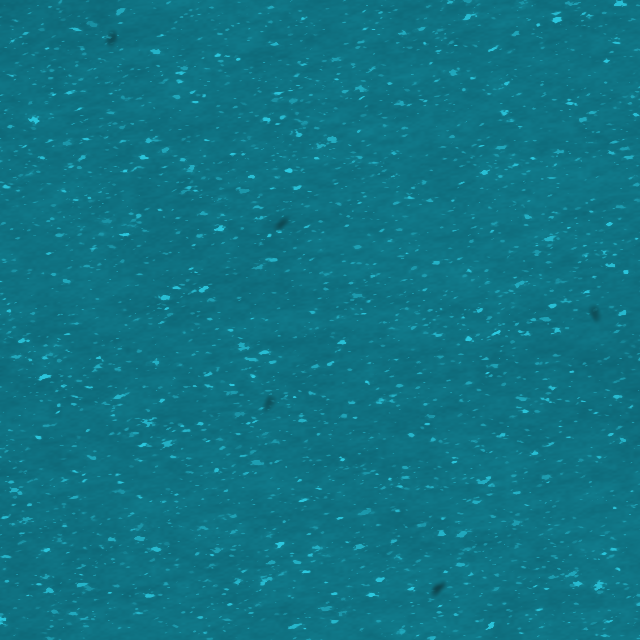
Give the GLSL for this texture, as a WebGL 2 fragment shader.

```glsl
#version 300 es
precision highp float;
precision highp int;

uniform vec2 u_resolution;
out vec4 fragColor;

// Integer hash of a cell, giving three values in 0..1
vec3 hash3(vec2 cell, int seed) {
    uvec3 v = uvec3(ivec3(ivec2(cell), seed)) * 1664525u + 1013904223u;
    for (int i = 0; i < 2; i++) {
        v.x += v.y * v.z;
        v.y += v.z * v.x;
        v.z += v.x * v.y;
        v ^= v >> 16u;
    }
    return vec3(v & 0xffffu) / 65535.0;
}

float valueNoise(vec2 p, int seed) {
    vec2 cell = floor(p), f = fract(p);
    f = f * f * (3.0 - 2.0 * f);
    float low = mix(hash3(cell, seed).x, hash3(cell + vec2(1, 0), seed).x, f.x);
    float high = mix(hash3(cell + vec2(0, 1), seed).x, hash3(cell + vec2(1, 1), seed).x, f.x);
    return mix(low, high, f.y);
}

mat2 rotation(float angle) {
    float c = cos(angle), s = sin(angle);
    return mat2(c, -s, s, c);
}

// Ragged slivers scattered one per cell, returned as coverage
float flecks(vec2 p, vec2 grid, vec2 size, float density, float ragged, int seed) {
    vec2 home = floor(p * grid);
    float coverage = 0.0;
    for (int y = -1; y <= 1; y++) {
        for (int x = -1; x <= 1; x++) {
            vec2 cell = home + vec2(x, y);
            vec3 place = hash3(cell, seed);
            vec3 look = hash3(cell, seed + 1);
            float cluster = valueNoise(cell / grid * vec2(13, 24), seed + 2);
            if (place.z > density * (0.35 + 1.3 * cluster)) continue;

            vec2 radius = size * mix(0.55, 1.5, look.x * look.x) * vec2(1.0, mix(0.7, 1.4, look.y));
            vec2 q = rotation(0.12 + 0.7 * (look.z - 0.5)) * (p - (cell + place.xy) / grid);
            float d = length(q / radius) + ragged;
            float soft = clamp(0.7 / (radius.y * u_resolution.y), 0.1, 0.5);
            float body = 1.0 - smoothstep(0.8 - soft, 0.8 + soft, d);
            float halo = 0.12 * (1.0 - smoothstep(0.5, 1.8, d));
            coverage = max(coverage, max(body * mix(0.35, 1.0, fract(look.y * 7.0 + look.z)), halo));
        }
    }
    return coverage;
}

// A few blurred oblong smudges, spread by a low-discrepancy sequence
float smudges(vec2 p) {
    float shade = 0.0;
    for (int i = 0; i < 5; i++) {
        vec3 look = hash3(vec2(i, 3), 71);
        vec2 centre = fract(vec2(0.42, 0.37) + float(i) * vec2(0.755, 0.57));
        vec2 q = rotation(1.57 + 1.6 * (look.x - 0.5)) * (p - centre);
        q.y += 0.004 * (valueNoise(p * 90.0, 72) - 0.5);
        float d = length(q / vec2(0.017, 0.010));
        shade = max(shade, mix(0.65, 1.0, look.y) * (1.0 - smoothstep(0.1, 1.15, d)));
    }
    return shade;
}

void main() {
    vec2 p = gl_FragCoord.xy / u_resolution.y;
    vec2 slanted = p - vec2(0.0, 0.1 * p.x);

    // Mottled ground, drawn out sideways
    float tone = 0.25 * valueNoise(p * vec2(3, 5), 11)
               + 0.25 * valueNoise(slanted * vec2(14, 38), 12)
               + 0.28 * valueNoise(slanted * vec2(45, 120), 13)
               + 0.22 * valueNoise(slanted * vec2(150, 300), 14);
    vec3 color = mix(vec3(0.048, 0.385, 0.445), vec3(0.07, 0.505, 0.57), tone);

    // Shared roughness that breaks up the fleck outlines
    float ragged = 1.1 * (valueNoise(slanted * vec2(130, 270), 21) - 0.5)
                 + 0.9 * (valueNoise(slanted * vec2(250, 400), 22) - 0.5);

    // Large bright flecks over small, fainter ones
    float large = flecks(p, vec2(38, 64), vec2(0.0066, 0.0027), 0.32, ragged, 31);
    float small = flecks(p, vec2(75, 130), vec2(0.0032, 0.0013), 0.3, 0.8 * ragged, 41);
    color = mix(color, vec3(0.17, 0.79, 0.88), max(large, 0.55 * small));

    color = mix(color, vec3(0.05, 0.24, 0.27), 0.85 * smudges(p));
    fragColor = vec4(color, 1.0);
}
```
